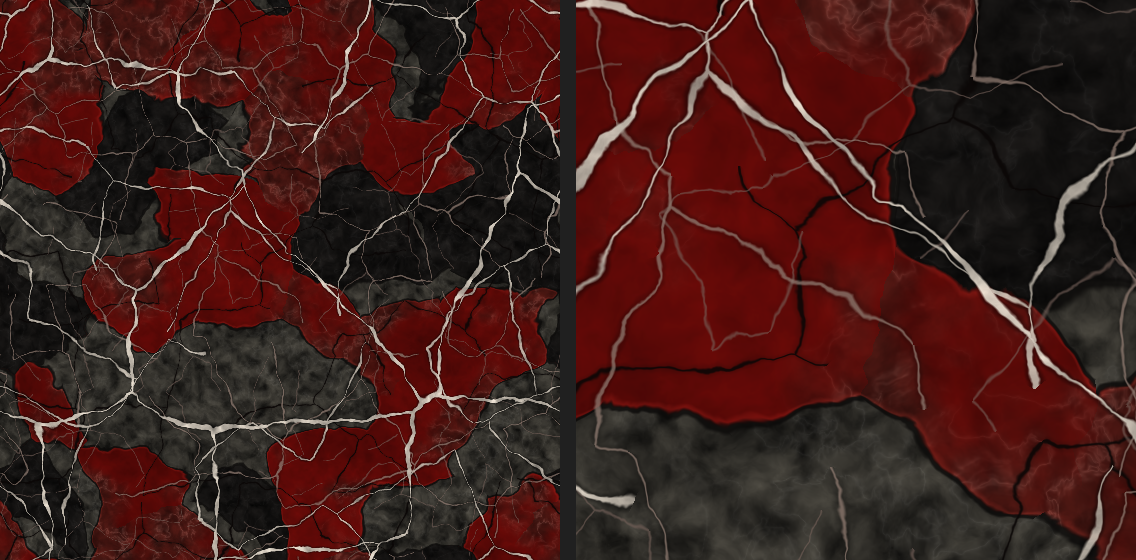
Left: the whole. Right: its middle third, enlarged.
Give the GLSL for this texture, as a Shadertoy shader.

```glsl
const int GREY = 0, RED = 1, BLACK = 2;

struct Cells {
    ivec2 cell;      // wrapped index of the nearest cell
    float edge;      // distance to the closest border
    float edgeId;    // random value shared by both sides of that border
    float kindEdge;  // distance to the closest border between two stones
};

float hash(ivec2 c, int seed) {
    vec3 q = fract(vec3(vec2(c) + 7.0, float(seed) + 3.0) * 0.1031);
    q += dot(q, q.zyx + 31.32);
    return fract((q.x + q.y) * q.z);
}

ivec2 wrap(ivec2 c, int period) {
    return ((c % period) + period) % period;
}

// Value noise over the unit square, repeating at its sides
float noise(vec2 uv, int period, int seed) {
    vec2 p = uv * float(period);
    ivec2 c = ivec2(floor(p));
    vec2 f = fract(p);
    f = f * f * (3.0 - 2.0 * f);
    float a = hash(wrap(c, period), seed);
    float b = hash(wrap(c + ivec2(1, 0), period), seed);
    float d = hash(wrap(c + ivec2(0, 1), period), seed);
    float e = hash(wrap(c + ivec2(1, 1), period), seed);
    return mix(mix(a, b, f.x), mix(d, e, f.x), f.y);
}

float fbm(vec2 uv, int period, int seed) {
    float sum = 0.0, gain = 0.516;
    for (int i = 0; i < 5; i++) {
        sum += gain * noise(uv, period, seed + i);
        gain *= 0.5;
        period *= 2;
    }
    return sum;
}

vec2 warp(vec2 uv, int period, int seed, float amount) {
    return uv + amount * (vec2(fbm(uv, period, seed), fbm(uv, period, seed + 20)) - 0.5);
}

// Thin bright wisps along the middle level of the noise
float wisps(vec2 uv, int period, int seed) {
    return pow(1.0 - abs(2.0 * fbm(uv, period, seed) - 1.0), 14.0);
}

// Shuffled columns keep the shares of the three stones steady
int stoneKind(ivec2 c, int seed) {
    int slot = (c.y + int(6.0 * hash(ivec2(c.x, 0), seed))) % 6;
    bool even = c.x % 2 == 0;
    if (slot == 4 || (slot == 2 && even)) return BLACK;
    if ((slot == 5 && even) || (slot == 2 && !even)) return GREY;
    if (slot == 5 && hash(c, seed + 3) > 0.4) return BLACK;
    return RED;
}

vec2 site(ivec2 c, int period, int seed) {
    ivec2 w = wrap(c, period);
    return vec2(c) + 0.06 + 0.88 * vec2(hash(w, seed), hash(w, seed + 1));
}

Cells voronoi(vec2 uv, int period, int seed) {
    vec2 p = uv * float(period);
    ivec2 home = ivec2(floor(p)), near = home;
    float best = 1e3;
    for (int k = 0; k < 9; k++) {
        ivec2 c = home + ivec2(k % 3, k / 3) - 1;
        float d = distance(p, site(c, period, seed));
        if (d < best) { best = d; near = c; }
    }
    ivec2 own = wrap(near, period);
    vec2 a = site(near, period, seed);
    int kind = stoneKind(own, seed);
    Cells r = Cells(own, 1e3, 0.0, 1e3);
    for (int k = 0; k < 25; k++) {
        ivec2 c = near + ivec2(k % 5, k / 5) - 2;
        if (c == near) continue;
        vec2 b = site(c, period, seed);
        float d = dot(0.5 * (a + b) - p, normalize(b - a)) / float(period);
        ivec2 other = wrap(c, period);
        if (d < r.edge) { r.edge = d; r.edgeId = hash(own + other, seed + 2); }
        if (stoneKind(other, seed) != kind) r.kindEdge = min(r.kindEdge, d);
    }
    return r;
}

// x: line, y: soft halo; only a share of the borders carries a line
vec2 veins(vec2 uv, int period, int seed, float width, float share) {
    vec2 bent = warp(warp(uv, 5, seed + 40, 0.09), 30, seed + 70, 0.018);
    Cells c = voronoi(bent, period, seed);
    float on = step(1.0 - share, c.edgeId);
    float w = width * (0.35 + 1.1 * smoothstep(0.25, 0.8, noise(uv, 31, seed + 5)));
    float line = 1.0 - smoothstep(max(w - 0.0009, 0.0), w + 0.0009, c.edge);
    return on * vec2(line, 1.0 - smoothstep(w, w + 0.004, c.edge));
}

void mainImage(out vec4 fragColor, in vec2 fragCoord) {
    vec2 uv = fragCoord / iResolution.xy;
    Cells stone = voronoi(warp(warp(uv, 5, 3, 0.15), 22, 33, 0.03), 6, 11);
    int kind = stoneKind(stone.cell, 11);

    // Grey matrix widens into bands between the stones
    float band = 0.024 * smoothstep(0.45, 0.75, noise(uv, 7, 31));
    float inset = (kind == GREY ? -stone.kindEdge : stone.kindEdge) - band;

    // Mineral grain
    float grain = fbm(warp(uv, 24, 50, 0.03), 64, 60);
    float cloud = fbm(uv, 8, 70);
    float scratch = wisps(warp(uv, 20, 80, 0.05), 36, 90);
    vec3 grey = vec3(0.188, 0.18, 0.16) * (0.1 + 1.7 * grain) + 0.09 * scratch * cloud;
    vec3 black = vec3(0.078, 0.072, 0.068) * (0.1 + 1.6 * grain) + 0.06 * scratch * cloud;
    vec3 red = vec3(0.365, 0.035, 0.026) * (0.5 + 0.65 * cloud + 0.35 * grain);
    float veil = smoothstep(0.4, 0.62, cloud + 0.35 * (hash(stone.cell, 17) - 0.56));
    vec3 dusty = vec3(0.26, 0.088, 0.07) * (0.4 + grain) + vec3(0.17, 0.14, 0.13) * scratch;
    red = mix(red, dusty, 0.9 * veil);
    red += vec3(0.10, 0.03, 0.025) * (1.0 - smoothstep(0.002, 0.006, inset));

    // Stones with dark rims
    vec3 color = mix(grey, kind == BLACK ? black : red, smoothstep(-0.001, 0.001, inset));
    float rim = 1.0 - smoothstep(0.0008, 0.0035, abs(inset + 0.001));
    color = mix(color, vec3(0.04, 0.035, 0.032), 0.8 * rim);

    // Dark cracks, then pale veins from fine to broad
    vec2 crack = veins(uv, 7, 101, 0.0011, 0.65);
    color = mix(color, vec3(0.04, 0.025, 0.022), 0.75 * crack.x + 0.15 * crack.y);
    vec2 hair = veins(uv, 13, 221, 0.0006, 0.45);
    vec2 fine = veins(uv, 8, 131, 0.0009, 0.65);
    vec2 medium = veins(uv, 5, 161, 0.0015, 0.7);
    vec2 broad = veins(uv, 3, 191, 0.0027, 0.85);
    color *= 1.0 - 0.4 * max(max(0.5 * fine.y, medium.y), broad.y);
    vec3 cream = vec3(0.79, 0.755, 0.705) * (0.6 + 0.75 * grain);
    color = mix(color, vec3(0.46, 0.38, 0.35), 0.6 * hair.x);
    color = mix(color, vec3(0.56, 0.48, 0.44), 0.75 * fine.x);
    color = mix(color, cream, max(0.85 * medium.x, 0.95 * broad.x));
    fragColor = vec4(color, 1.0);
}
```
